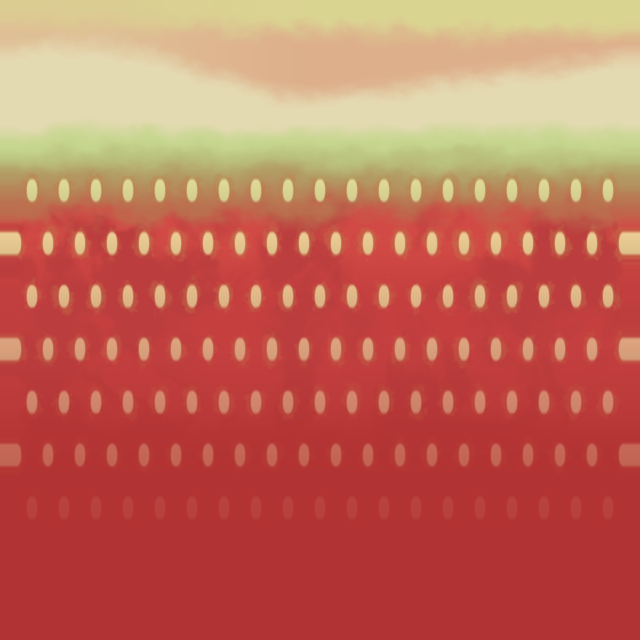
Give the GLSL for this texture, as a Shadertoy shader.

```glsl
// Painted fruit rind: a stack of soft colour bands (yellow, peach, cream, green, red)
// with noise-warped borders, and staggered rows of pale seeds that fade downward.
// Clamping x near both sides draws the border colours out into flat streaks.

#define SEED_PITCH vec2(0.05, 0.0827)
#define SEED_RADIUS vec2(0.0082, 0.0176)
#define TOP_ROW 0.7025
#define LAST_ROW 6.0
#define SIDE_CLAMP 0.025
#define HALO_AMOUNT 0.55
#define BAND_WARP 0.020
#define MOTTLE_AMOUNT 0.85

float hash(vec2 p) {
    vec3 q = fract(p.xyx * 0.1031);
    q += dot(q, q.yzx + 33.33);
    return fract((q.x + q.y) * q.z);
}

float noise(vec2 p) {
    vec2 i = floor(p), f = fract(p);
    f = f * f * (3.0 - 2.0 * f);
    return mix(mix(hash(i), hash(i + vec2(1, 0)), f.x),
               mix(hash(i + vec2(0, 1)), hash(i + vec2(1, 1)), f.x), f.y);
}

float fbm(vec2 p) {
    float sum = 0.0, amp = 0.5;
    for (int i = 0; i < 4; i++) {
        sum += amp * noise(p);
        p = mat2(1.6, 1.2, -1.2, 1.6) * p + 7.3;
        amp *= 0.5;
    }
    return sum / 0.9375;
}

// Red flesh: brighter brush blotches that calm down toward the bottom
vec3 flesh(vec2 p) {
    vec2 warp = vec2(fbm(p * 14.0), fbm(p * 14.0 + 31.0)) - 0.5;
    float blotch = smoothstep(0.36, 0.66, fbm(p * vec2(13.0, 9.0) + warp * 1.6));
    float upper = smoothstep(0.53, 0.63, p.y);
    float living = smoothstep(0.27, 0.50, p.y);
    vec3 deep = mix(vec3(0.70, 0.20, 0.20), vec3(0.735, 0.24, 0.24), living);
    vec3 bright = mix(vec3(0.78, 0.25, 0.25), vec3(0.835, 0.30, 0.275), upper);
    return mix(deep, bright, blotch * living * MOTTLE_AMOUNT);
}

// Green and ochre transition from the flesh up to the cream
vec3 rind(vec2 p) {
    float n = fbm(p * vec2(22.0, 30.0)) - 0.5;
    float y = p.y + n * BAND_WARP * 1.5;
    vec3 col = flesh(p);
    col = mix(col, vec3(0.73, 0.44, 0.31), smoothstep(0.635, 0.69, y + n * 0.04));
    col = mix(col, vec3(0.70, 0.61, 0.39), smoothstep(0.675, 0.73, y));
    col = mix(col, vec3(0.73, 0.76, 0.49), smoothstep(0.72, 0.755, y));
    col = mix(col, vec3(0.78, 0.84, 0.56), smoothstep(0.75, 0.78, y));
    return mix(col, vec3(0.895, 0.855, 0.70), smoothstep(0.775, 0.815, y));
}

// Peach wave and yellow cap above the cream
vec3 cap(vec3 col, vec2 p) {
    float coarse = fbm(p * vec2(16.0, 24.0) + 5.0) - 0.5;
    float fine = fbm(p * vec2(55.0, 90.0)) - 0.5;
    float rough = coarse * BAND_WARP + fine * 0.014;
    float wave = 0.89 + 0.035 * cos(6.2832 * (p.x - 0.07))
                      + 0.010 * cos(12.5664 * (p.x - 0.17));
    float right = smoothstep(0.1, 0.5, p.x);
    vec3 peach = mix(vec3(0.875, 0.75, 0.585), vec3(0.868, 0.69, 0.545), right);
    col = mix(col, peach, smoothstep(-0.025, 0.025, p.y + rough - wave));

    float slant = 0.015 * (1.0 - right);
    float chip = (noise(p * vec2(45.0, 32.0)) - 0.5) * 0.014;
    vec3 yellow = mix(vec3(0.86, 0.80, 0.57), vec3(0.855, 0.83, 0.57), right);
    return mix(col, yellow, smoothstep(0.925, 0.972, p.y + rough + chip - slant));
}

// Staggered seeds, each with a speckled ochre halo
vec3 seeds(vec3 col, vec2 p, float pixel) {
    float row = clamp(round((TOP_ROW - p.y) / SEED_PITCH.y), 0.0, LAST_ROW);
    float x = p.x - mod(row, 2.0) * 0.5 * SEED_PITCH.x;
    vec2 d = vec2(x - round(x / SEED_PITCH.x) * SEED_PITCH.x,
                  p.y - TOP_ROW + row * SEED_PITCH.y);
    float opacity = 1.0 - pow(row / 6.4, 1.9);

    float speckle = fbm(p * 150.0) - 0.5;
    float patches = fbm(p * 38.0 + 11.0) - 0.5;
    float reach = length(d / vec2(0.0175, 0.0265)) + speckle * 0.75 + patches * 0.9;
    float halo = 1.0 - smoothstep(0.60, 1.05, reach);
    vec3 ochre = mix(vec3(0.77, 0.43, 0.28), vec3(0.72, 0.53, 0.32),
                     smoothstep(0.0, 0.25, speckle));
    float haloFade = opacity * opacity * (row < 0.5 ? 0.5 : 1.0);
    col = mix(col, ochre, halo * HALO_AMOUNT * haloFade);

    vec2 q = pow(abs(d) / SEED_RADIUS, vec2(2.3));
    float edge = (pow(q.x + q.y, 1.0 / 2.3) - 1.0) * SEED_RADIUS.x;
    float soft = max(pixel, 0.0011);
    float body = 1.0 - smoothstep(-soft, soft, edge);
    vec3 tint = mix(vec3(0.85, 0.83, 0.57), vec3(0.90, 0.79, 0.57), min(row, 1.0));
    tint = mix(tint, vec3(0.87, 0.70, 0.55), smoothstep(1.0, 4.0, row));
    tint *= 1.0 + 0.035 * d.y / SEED_RADIUS.y;
    return mix(col, tint, body * opacity);
}

void mainImage(out vec4 fragColor, in vec2 fragCoord) {
    vec2 p = fragCoord / iResolution.xy;
    p.x = clamp(p.x, SIDE_CLAMP, 1.0 - SIDE_CLAMP);
    vec3 col = cap(rind(p), p);
    col = seeds(col, p, 1.0 / iResolution.y);
    fragColor = vec4(col, 1.0);
}
```
